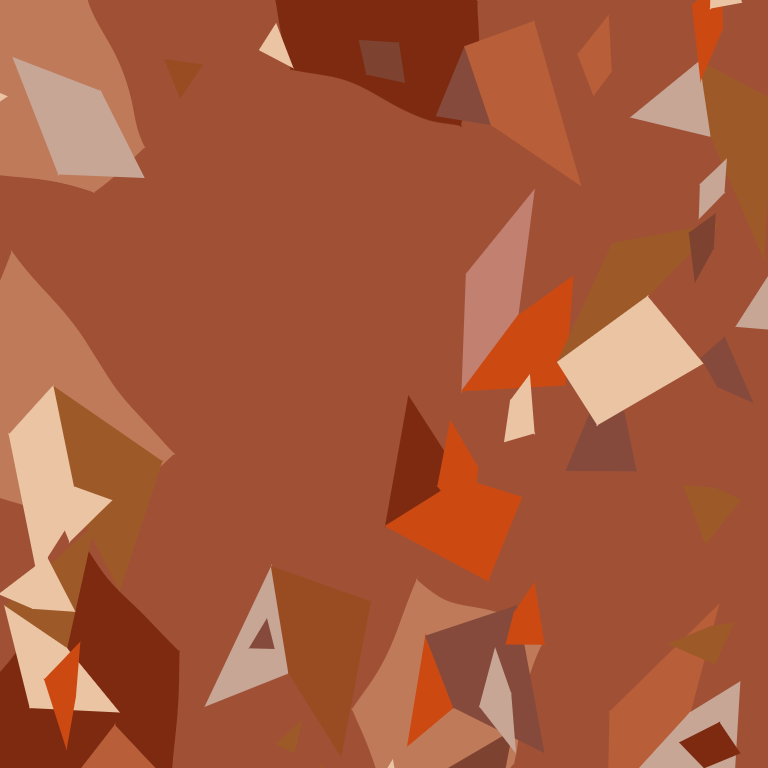
Give the GLSL for this background, as a WebGL 1 fragment shader.

```glsl
precision highp float;

uniform vec2 u_resolution;

const float TAU = 6.2831853;
const float CORNERS = 5.0;
const vec3 CLAY = vec3(0.627, 0.314, 0.208);
const vec3 TAN = vec3(0.75, 0.48, 0.35);
const vec3 OXBLOOD = vec3(0.49, 0.165, 0.065);

float hash(vec2 p) {
    return fract(sin(dot(p, vec2(127.1, 311.7))) * 43758.545);
}

vec2 hash2(vec2 p) {
    return vec2(hash(p), hash(p + 19.7));
}

float gradientNoise(vec2 p) {
    vec2 i = floor(p), f = fract(p);
    vec2 u = f * f * (3.0 - 2.0 * f);
    vec2 e = vec2(0.0, 1.0);
    float a = dot(hash2(i) * 2.0 - 1.0, f);
    float b = dot(hash2(i + e.yx) * 2.0 - 1.0, f - e.yx);
    float c = dot(hash2(i + e.xy) * 2.0 - 1.0, f - e.xy);
    float d = dot(hash2(i + e.yy) * 2.0 - 1.0, f - e.yy);
    return mix(mix(a, b, u.x), mix(c, d, u.x), u.y);
}

// Facet colours, each owning a slice of 0..1
vec3 facetColor(float t) {
    vec3 c = vec3(0.92, 0.77, 0.64);
    c = mix(c, vec3(0.80, 0.29, 0.07), step(0.15, t));
    c = mix(c, vec3(0.78, 0.65, 0.59), step(0.31, t));
    c = mix(c, vec3(0.49, 0.26, 0.19), step(0.43, t));
    c = mix(c, vec3(0.52, 0.29, 0.23), step(0.53, t));
    c = mix(c, vec3(0.62, 0.35, 0.155), step(0.62, t));
    c = mix(c, vec3(0.60, 0.30, 0.13), step(0.77, t));
    c = mix(c, OXBLOOD, step(0.82, t));
    c = mix(c, vec3(0.76, 0.50, 0.44), step(0.87, t));
    return mix(c, vec3(0.72, 0.37, 0.22), step(0.94, t));
}

// Signed distance to the line a-b, positive on its right side
float edgeDistance(vec2 p, vec2 a, vec2 b) {
    vec2 e = normalize(b - a);
    return dot(p - a, vec2(e.y, -e.x));
}

// Fills a counterclockwise triangle that has one corner at the origin
vec3 paintTriangle(vec3 under, vec3 tint, vec2 p, vec2 a, vec2 b, float pixel) {
    float d = max(edgeDistance(p, a, b),
                  max(edgeDistance(p, vec2(0.0), a), edgeDistance(p, b, vec2(0.0))));
    return mix(under, tint, clamp(1.0 - d / pixel, 0.0, 1.0));
}

// Irregular corner of a fan around the origin
vec2 fanCorner(float index, vec2 seed, float size) {
    float k = mod(index, CORNERS);
    vec2 h = hash2(seed + k * 3.7);
    float angle = (k + 0.6 * (h.x - 0.5)) * TAU / CORNERS + TAU * hash(seed + 5.3);
    return size * mix(0.55, 1.15, h.y) * vec2(cos(angle), sin(angle)) * vec2(0.85, 1.2);
}

// Broad plates with wavy outlines along the border
vec3 paintPlates(vec3 color, vec2 p, float pixel) {
    vec2 wave = vec2(gradientNoise(p * 7.0), gradientNoise(p * 7.0 + 31.0));
    vec2 q = p + 0.035 * wave;
    for (int i = 0; i < 5; i++) {
        float n = float(i);
        float dark = 1.0 - step(0.5, mod(n, 3.0));
        float angle = 1.65 + 0.8 * n;
        vec2 dir = vec2(cos(angle), sin(angle));
        vec2 center = 0.5 + dir / max(abs(dir.x), abs(dir.y)) * mix(0.45, 0.53, dark);
        float size = mix(0.19, 0.23, dark);
        vec2 seed = vec2(n, 2.0);
        for (int k = 0; k < 5; k++) {
            vec2 a = fanCorner(float(k), seed, size);
            vec2 b = fanCorner(float(k) + 1.0, seed, size);
            color = paintTriangle(color, mix(TAN, OXBLOOD, dark), q - center, a, b, pixel);
        }
    }
    return color;
}

// Scattered fans of flat facets, leaving a calm area near the middle
vec3 paintFacets(vec3 color, vec2 p, float cells, float size, float share, float seed, float pixel) {
    vec2 home = floor(p * cells);
    for (int y = -1; y <= 1; y++) {
        for (int x = -1; x <= 1; x++) {
            vec2 cell = home + vec2(float(x), float(y));
            vec2 key = cell + seed;
            vec2 center = (cell + 0.25 + 0.5 * hash2(key)) / cells;
            if (length((center - vec2(0.37, 0.57)) * vec2(1.0, 0.9)) < 0.27) continue;
            for (int k = 0; k < 5; k++) {
                // Neighbouring triangles pair up into kites
                float group = floor((float(k) + 1.0) * 0.5);
                float pick = fract(((cell.x + cell.y * cells) * 3.0 + group) * 0.618034 + seed * 0.13);
                if (pick > share) continue;
                vec2 a = fanCorner(float(k), key, size);
                vec2 b = fanCorner(float(k) + 1.0, key, size);
                color = paintTriangle(color, facetColor(pick / share), p - center, a, b, pixel);
            }
        }
    }
    return color;
}

void main() {
    float pixel = 1.0 / min(u_resolution.x, u_resolution.y);
    vec2 p = gl_FragCoord.xy * pixel;
    vec3 color = paintPlates(CLAY, p, pixel);
    color = paintFacets(color, p, 4.0, 0.14, 0.6, 3.0, pixel);
    color = paintFacets(color, p, 7.0, 0.06, 0.2, 11.0, pixel);
    gl_FragColor = vec4(color, 1.0);
}
```
